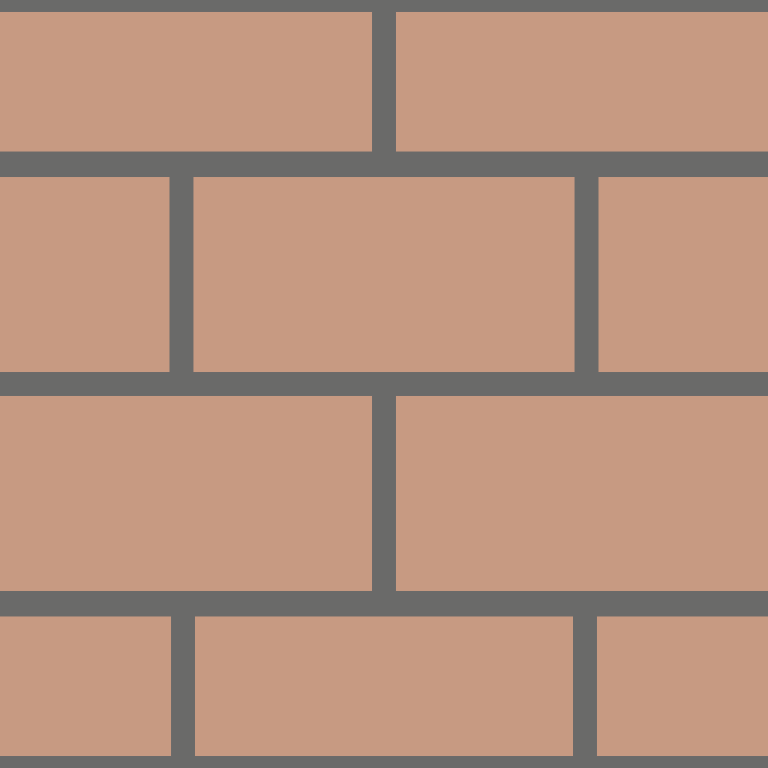
Write a three.js fragment shader that draws this pattern.

```glsl
varying vec2 vUv;

const vec3 BRICK_COLOR = vec3(0.78, 0.604, 0.51);
const vec3 MORTAR_COLOR = vec3(0.416, 0.414, 0.412);
const float JOINT_HALF = 0.0156;        // half width of most joints
const float OUTER_JOINT_HALF = 0.0166;  // half width of the two outer bed joints
const float OUTER_BED = 0.2861;         // outer bed joints, distance from the middle
const float SIDE_JOINT = 0.2637;        // side joints of the tall course
const float LOW_SIDE_JOINT = 0.2617;    // side joints of the bottom course

// Signed distance to a straight joint, negative inside
float jointDistance(float offset, float halfWidth) {
  return abs(offset) - halfWidth;
}

// Horizontal joints, mirrored about the middle
float bedJoints(float y) {
  float fromMiddle = abs(y);
  float inner = jointDistance(fromMiddle, JOINT_HALF);
  float outer = jointDistance(fromMiddle - OUTER_BED, OUTER_JOINT_HALF);
  float border = jointDistance(fromMiddle - 0.5, JOINT_HALF);
  return min(inner, min(outer, border));
}

// Vertical joints, alternating between one in the middle and two at the sides
float headJoints(vec2 p) {
  float course = step(-OUTER_BED, p.y) + step(0.0, p.y) + step(OUTER_BED, p.y);
  float side = course < 0.5 ? LOW_SIDE_JOINT : SIDE_JOINT;
  float shift = mod(course, 2.0) < 0.5 ? side : 0.0;
  return jointDistance(abs(p.x) - shift, JOINT_HALF);
}

// Coverage of a shape over one pixel
float coverage(float d, float pixel) {
  return clamp(0.5 - d / pixel, 0.0, 1.0);
}

void main() {
  vec2 p = vUv - 0.5;
  vec2 pixel = fwidth(vUv);
  float mortar = max(coverage(bedJoints(p.y), pixel.y),
                     coverage(headJoints(p), pixel.x));
  gl_FragColor = vec4(mix(BRICK_COLOR, MORTAR_COLOR, mortar), 1.0);
}
```
